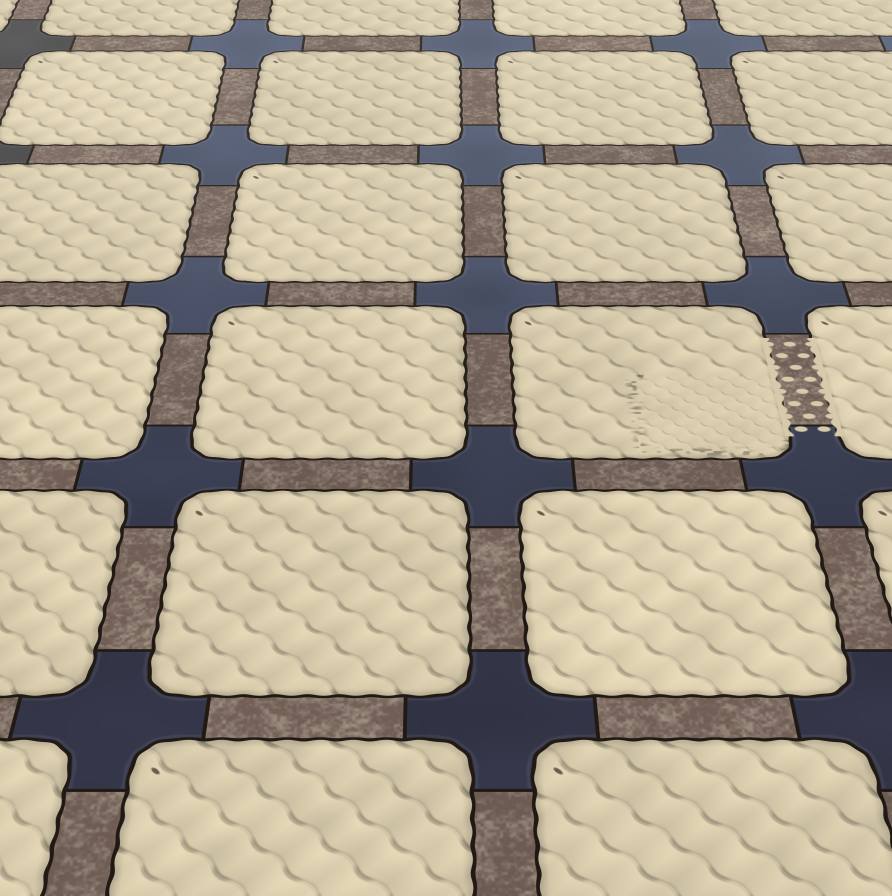
Reproduce this texture procedurally as a WebGL 1 fragment shader.

```glsl
precision highp float;
uniform vec2 u_resolution;

#define TILE_HALF 0.42
#define CORNER 0.10
#define GAP 0.010
#define ARM 0.245
#define QUILT 6.0
#define CREAM vec3(0.865, 0.815, 0.69)
#define BRICK vec3(0.50, 0.42, 0.38)
#define BRICK_PALE vec3(0.62, 0.56, 0.51)
#define NAVY_NEAR vec3(0.20, 0.21, 0.28)
#define NAVY_FAR vec3(0.30, 0.34, 0.44)
#define GROOVE vec3(0.13, 0.10, 0.08)
#define SAMPLES 3

float hash(vec2 p) {
  p = fract(p * vec2(0.1031, 0.1030));
  p += dot(p, p.yx + 33.33);
  return fract((p.x + p.y) * p.x);
}

float noise(vec2 p) {
  vec2 i = floor(p), f = fract(p);
  f = f * f * (3.0 - 2.0 * f);
  return mix(mix(hash(i), hash(i + vec2(1, 0)), f.x),
             mix(hash(i + vec2(0, 1)), hash(i + vec2(1, 1)), f.x), f.y);
}

float roundBox(vec2 p, vec2 halfSize, float r) {
  vec2 q = abs(p) - halfSize + r;
  return length(max(q, 0.0)) + min(max(q.x, q.y), 0.0) - r;
}

// Screen to floor: one unit is one cell, rows counted downwards
vec2 floorPlane(vec2 p) {
  float down = 1.0 - p.y;
  float spacing = 0.2470 + 0.2376 * down;
  return vec2((p.x - 0.5336 - 0.0347 * down) / spacing, 9.786 - 2.530 / spacing);
}

// Pillowed facets between two sets of diagonal creases
float quiltShade(vec2 t, float count) {
  float across = count * (t.x + t.y);
  float wave = cos(6.2832 * across);
  float along = fract(count * (t.x - t.y) + 0.07 * wave);
  float crease = 1.0 - smoothstep(0.03, 0.10, min(along, 1.0 - along));
  float dash = smoothstep(-0.5, 0.8, wave);
  float facet = abs(fract(across) - 0.5);
  return 0.95 + 0.08 * along + 0.09 * (facet - 0.25)
       - crease * (0.06 + 0.17 * dash);
}

vec3 tileColor(vec2 uv, vec2 t, float d) {
  // Flattened, rippled patch on a single tile
  float patchDist = roundBox(uv - vec2(0.69, 2.69), vec2(0.23, 0.20), 0.03);
  float inPatch = 1.0 - smoothstep(-0.01, 0.01, patchDist);
  float shade = mix(quiltShade(t, QUILT),
                    0.5 + 0.5 * quiltShade(t, QUILT * 2.0), inPatch);
  float rim = 1.0 - smoothstep(0.0, 0.035, abs(patchDist));
  float lowerLeft = max(step(uv.x, 0.50), step(2.83, uv.y));
  shade -= 0.30 * rim * lowerLeft * smoothstep(0.5, 0.8, noise(uv * vec2(45.0, 90.0)));

  shade += 0.04 * (hash(floor(uv) + 17.0) - 0.5);
  shade += 0.05 * (noise(uv * 9.0) - 0.5);
  shade -= 0.12 * smoothstep(-0.025, 0.0, d);

  // Small slanted peg hole in the upper left corner
  vec2 peg = t + vec2(0.362, 0.318);
  peg = vec2(peg.x + peg.y, peg.y - peg.x);
  float hole = 1.0 - smoothstep(0.6, 1.2, length(peg / vec2(0.022, 0.010)));
  return mix(CREAM * shade, GROOVE * 2.0, 0.75 * hole);
}

vec3 brickColor(vec2 uv) {
  float grain = 0.5 * noise(uv * vec2(55.0, 70.0)) + 0.5 * noise(uv * vec2(130.0, 110.0));
  float stain = noise(uv * 14.0);
  vec3 color = mix(BRICK * 0.86, BRICK_PALE, smoothstep(0.3, 0.95, 0.7 * grain + 0.3 * stain));
  return color * (0.95 + 0.10 * hash(floor(uv * 2.0 + 0.5) + 5.0));
}

vec3 crossColor(vec2 uv, float d, float far) {
  vec3 color = mix(NAVY_NEAR, NAVY_FAR, far);
  color = mix(color, vec3(0.27, 0.27, 0.28), step(uv.x, -1.5));
  color *= 0.94 + 0.12 * noise(uv * 5.0);
  float bevel = 1.0 - smoothstep(0.0, 0.008, abs(d - GAP - 0.006));
  return color + 0.05 * bevel;
}

vec3 pavement(vec2 p, float pixel) {
  vec2 uv = floorPlane(p);
  vec2 t = fract(uv) - 0.5;
  vec2 m = 0.5 - abs(t);
  float far = smoothstep(0.25, 1.0, p.y);

  // Scalloped tile outline
  float scallop = 0.003 * cos(12.5664 * QUILT * t.x) * cos(12.5664 * QUILT * t.y);
  float d = roundBox(t, vec2(TILE_HALF), CORNER) + scallop;
  float end = max(m.x, m.y) - ARM;

  // Bricks, crosses and the grooves round them
  vec3 color = mix(crossColor(uv, d, far), brickColor(uv), smoothstep(-pixel, pixel, end));
  float seam = min(abs(end) - 0.5 * GAP, d - GAP);
  color = mix(GROOVE, color, smoothstep(-pixel, pixel, seam));
  color = mix(tileColor(uv, t, d), color, smoothstep(-pixel, pixel, d));

  // One worn brick, pierced by staggered cream spots
  vec2 worn = uv - vec2(1.0, 2.54);
  vec2 g = (worn + 1.0) * vec2(14.0, 15.0);
  g.x += 0.5 * mod(floor(g.y), 2.0);
  float spot = 1.0 - smoothstep(0.20, 0.30, length((fract(g) - 0.5) * vec2(0.9, 1.2)));
  float edge = smoothstep(0.066, 0.072, abs(worn.x) + 0.006 * cos(94.0 * worn.y));
  float area = step(abs(worn.x), 0.09) * step(abs(worn.y), 0.27);
  color = mix(color, CREAM * 0.97, area * max(spot, edge));

  // Pale sheen towards the far side
  return mix(color, vec3(0.92, 0.91, 0.86), 0.13 * far * far);
}

void main() {
  vec3 sum = vec3(0.0);
  float pixel = 0.8 / u_resolution.y;
  for (int j = 0; j < SAMPLES; j++) {
    for (int i = 0; i < SAMPLES; i++) {
      vec2 offset = (vec2(float(i), float(j)) + 0.5) / float(SAMPLES) - 0.5;
      sum += pavement((gl_FragCoord.xy + offset) / u_resolution, pixel);
    }
  }
  gl_FragColor = vec4(sum / float(SAMPLES * SAMPLES), 1.0);
}
```
